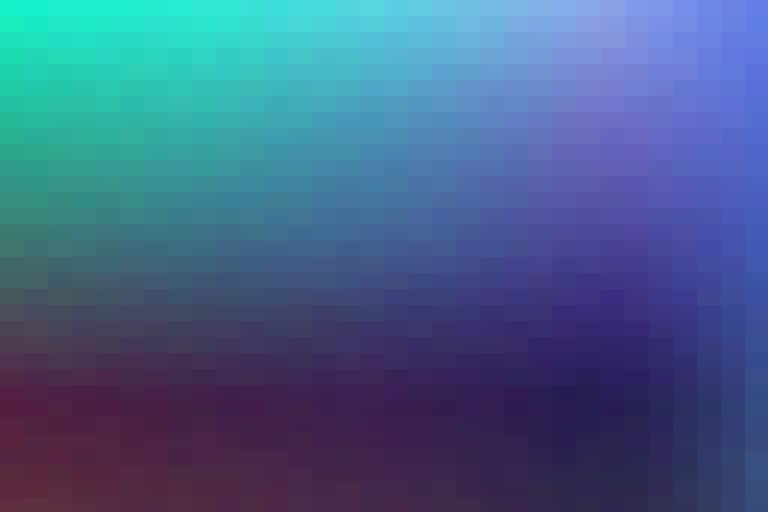
Write a Shadertoy shader that draws this background.

```glsl
// Soft mosaic of small tiles over a teal, violet, blue and plum gradient mesh.

const vec2 TILES = vec2(31.95, 31.9);
const float GRAIN = 0.022;

float hash(vec2 p) {
    p = fract(p * vec2(0.1031, 0.1137));
    p += dot(p, p.yx + 33.33);
    return fract((p.x + p.y) * p.x * 91.7);
}

// Value noise, constant at tile centres and blended across tile edges
float valueNoise(vec2 p) {
    vec2 i = floor(p), f = fract(p);
    float low = mix(hash(i), hash(i + vec2(1, 0)), f.x);
    float high = mix(hash(i + vec2(0, 1)), hash(i + vec2(1, 1)), f.x);
    return mix(low, high, f.y);
}

// Position of x between a and b, limited to 0..1
float span(float a, float b, float x) {
    return clamp((x - a) / (b - a), 0.0, 1.0);
}

// Vertical gradient with six stops, measured down from the top
vec3 ramp(float t, vec3 top, vec3 upper, vec3 middle, vec3 lower, vec3 deep, vec3 base) {
    vec3 c = mix(top, upper, span(0.0, 0.25, t));
    c = mix(c, middle, span(0.25, 0.5, t));
    c = mix(c, lower, span(0.5, 0.62, t));
    c = mix(c, deep, span(0.62, 0.78, t));
    return mix(c, base, span(0.78, 1.0, t));
}

// Five vertical gradients joined from left to right
vec3 gradientMesh(float x, float t) {
    vec3 teal = ramp(t, vec3(0.08, 0.97, 0.80), vec3(0.15, 0.71, 0.58), vec3(0.25, 0.44, 0.41),
                     vec3(0.29, 0.29, 0.35), vec3(0.33, 0.12, 0.25), vec3(0.37, 0.18, 0.24));
    vec3 aqua = ramp(t, vec3(0.16, 0.94, 0.84), vec3(0.21, 0.69, 0.66), vec3(0.24, 0.40, 0.50),
                     vec3(0.25, 0.27, 0.38), vec3(0.26, 0.12, 0.28), vec3(0.32, 0.17, 0.26));
    vec3 sky = ramp(t, vec3(0.36, 0.84, 0.90), vec3(0.29, 0.57, 0.72), vec3(0.26, 0.36, 0.56),
                    vec3(0.23, 0.23, 0.43), vec3(0.23, 0.12, 0.32), vec3(0.27, 0.16, 0.29));
    vec3 violet = ramp(t, vec3(0.57, 0.66, 0.93), vec3(0.43, 0.42, 0.76), vec3(0.28, 0.24, 0.57),
                       vec3(0.22, 0.16, 0.46), vec3(0.14, 0.11, 0.32), vec3(0.18, 0.16, 0.29));
    vec3 blue = ramp(t, vec3(0.38, 0.49, 0.92), vec3(0.32, 0.42, 0.82), vec3(0.25, 0.35, 0.70),
                     vec3(0.23, 0.33, 0.62), vec3(0.22, 0.31, 0.54), vec3(0.22, 0.33, 0.50));
    vec3 c = mix(teal, aqua, span(0.0, 0.25, x));
    c = mix(c, sky, span(0.25, 0.5, x));
    c = mix(c, violet, span(0.5, 0.78, x));
    // The dark lower part holds longer before the blue rim
    return mix(c, blue, pow(span(0.78, 1.0, x), mix(1.0, 1.9, t)));
}

// Snaps p to tile centres, with a blend one pixel wide at each edge
vec2 snapToTiles(vec2 p, vec2 pixel) {
    vec2 edge = floor(p + 0.5);
    return edge - 0.5 + clamp((p - edge) / pixel + 0.5, 0.0, 1.0);
}

void mainImage(out vec4 fragColor, in vec2 fragCoord) {
    vec2 uv = fragCoord / iResolution.xy;
    vec2 fromTop = vec2(uv.x, 1.0 - uv.y);
    vec2 tile = snapToTiles(fromTop * TILES, TILES / iResolution.xy);
    vec2 centre = tile / TILES;

    vec3 color = gradientMesh(centre.x, centre.y);

    // Slight tint change from tile to tile
    vec2 cell = tile - 0.5;
    vec3 tint = vec3(valueNoise(cell + 7.0), valueNoise(cell + 61.0), valueNoise(cell + 113.0));
    color += GRAIN * (tint - 0.5);

    fragColor = vec4(clamp(color, 0.0, 1.0), 1.0);
}
```
